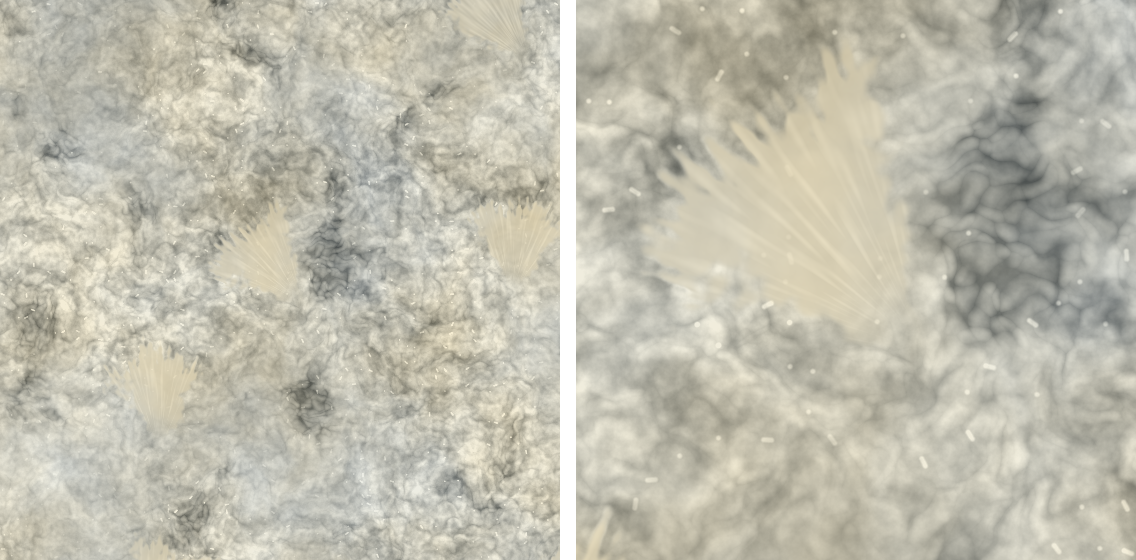
Left, the full canvas; right, a detail of the centre.
This texture is drawn by a Shadertoy shader. Its source:

```glsl
#define BASE_TONE 0.758
#define BROAD_CONTRAST 0.13
#define CLUMP_CONTRAST 0.15
#define GRAIN_CONTRAST 0.10
#define PIT_DEPTH 0.24
#define FAN_GRID 2.7
#define FAN_SHARE 0.5
#define LUMP_SCALE 36.0
#define WARMTH 0.09
#define SPARKLE_SCALE 75.0

const vec3 SNOW_TINT = vec3(0.008, 0.0, -0.055);
const vec3 WARM_SHIFT = vec3(0.35, 0.0, -0.65);
const vec2 LIGHT = vec2(0.12, 0.2);

vec2 hash2(vec2 p) {
    vec3 q = fract(p.xyx * vec3(0.1031, 0.1030, 0.0973));
    q += dot(q, q.yzx + 33.33);
    return fract((q.xx + q.yz) * q.zy);
}

vec2 gradient(vec2 cell) {
    float a = 6.2832 * hash2(cell).x;
    return vec2(cos(a), sin(a));
}

float noise(vec2 p) {
    vec2 i = floor(p), f = fract(p);
    vec2 u = f * f * f * (f * (f * 6.0 - 15.0) + 10.0);
    vec2 e = vec2(0.0, 1.0);
    float low = mix(dot(gradient(i), f), dot(gradient(i + e.yx), f - e.yx), u.x);
    float high = mix(dot(gradient(i + e), f - e), dot(gradient(i + e.yy), f - e.yy), u.x);
    return mix(low, high, u.y);
}

float fbm(vec2 p) {
    float sum = 0.0, amp = 1.0;
    for (int i = 0; i < 5; i++) {
        sum += amp * noise(p);
        p = mat2(1.6, 1.2, -1.2, 1.6) * p + 17.3;
        amp *= 0.52;
    }
    return sum;
}

// Rounded snow lumps of mixed size
float lumps(vec2 p) {
    vec2 cell = floor(p);
    float top = 0.0;
    for (int y = -1; y <= 1; y++)
    for (int x = -1; x <= 1; x++) {
        vec2 id = cell + vec2(x, y);
        vec2 d = p - id - hash2(id);
        float radius = 0.5 + 0.45 * hash2(id + 51.0).x;
        top = max(top, 1.0 - dot(d, d) / (radius * radius));
    }
    return top;
}

// Frost fans: x = cover, y = rib relief, z = shaded rim
vec3 frostFans(vec2 p) {
    vec2 cell = floor(p);
    vec3 fan = vec3(0.0);
    for (int y = -1; y <= 1; y++)
    for (int x = -1; x <= 1; x++) {
        vec2 id = cell + vec2(x, y);
        vec2 pick = hash2(id + 7.0);
        if (pick.x > FAN_SHARE) continue;
        vec2 d = p - id - 0.2 - 0.6 * hash2(id + 23.0);
        float tilt = 1.57 + 1.8 * (pick.y - 0.5);
        vec2 axis = vec2(cos(tilt), sin(tilt));
        float a = atan(dot(d, vec2(-axis.y, axis.x)), dot(d, axis));
        float r = length(d);
        float edge = 0.48 + 0.14 * noise(vec2(a * 4.0, pick.y * 40.0))
                   + 0.09 * noise(vec2(a * 22.0, r * 6.0)) + 0.06 * noise(d * 30.0);
        float spread = abs(a) + 0.35 * noise(d * 6.0 + id) + 0.2 * noise(d * 28.0);
        float wedge = 1.0 - smoothstep(0.42, 0.58, spread);
        float cover = wedge * smoothstep(0.03, 0.2, r) * (1.0 - smoothstep(edge - 0.05, edge, r));
        float ribs = noise(vec2(a * 24.0, r * 7.0) + id * 9.0);
        float rim = wedge * smoothstep(edge - 0.02, edge + 0.02, r)
                  * (1.0 - smoothstep(edge, edge + 0.17, r));
        fan = max(fan, vec3(cover, 0.0, rim));
        fan.y += cover * ribs;
    }
    return fan;
}

// Tiny ice glints and short crystal needles
float sparkles(vec2 p) {
    vec2 id = floor(p), pick = hash2(id + 91.0);
    vec2 d = fract(p) - 0.35 - 0.3 * hash2(id + 13.0);
    float a = 6.2832 * pick.y;
    vec2 dir = vec2(cos(a), sin(a));
    d -= dir * clamp(dot(d, dir), -0.18, 0.18) * step(0.06, pick.x);
    return step(pick.x, 0.11) * (1.0 - smoothstep(0.04, 0.17, length(d)));
}

void mainImage(out vec4 fragColor, in vec2 fragCoord) {
    vec2 p = fragCoord / min(iResolution.x, iResolution.y);
    vec2 q = p + 0.035 * vec2(fbm(p * 6.0), fbm(p * 6.0 + 40.0));
    vec2 fine = q + 0.012 * vec2(noise(p * 45.0), noise(p * 45.0 + 60.0));

    // Masks for crusted snow, dark hollows and fans
    float crust = smoothstep(-0.3, 0.25, noise(p * 3.2 + 5.0) + 0.2 * noise(p * 14.0));
    float pit = smoothstep(0.2, 0.6, -fbm(q * vec2(6.0, 5.0) + 31.0));
    vec3 fan = frostFans(p * FAN_GRID + 3.0);
    float open = 1.0 - 0.8 * fan.x;

    // Lumpy relief lit from the upper right
    vec2 lumpPos = fine * LUMP_SCALE;
    float lump = lumps(lumpPos);
    float relief = lump - lumps(lumpPos + LIGHT);
    float small = lumps(fine * LUMP_SCALE * 2.3 + 8.0);

    float tone = BASE_TONE + BROAD_CONTRAST * fbm(q * 3.5 + 11.0);
    float rough = mix(0.55, 1.1, crust) * open;
    tone += rough * CLUMP_CONTRAST * fbm(q * 19.0 + 70.0);
    tone += rough * (0.09 * (lump - 0.6) + 0.07 * relief + 0.07 * (small - 0.6));
    tone += GRAIN_CONTRAST * mix(0.6, 1.0, crust) * open * fbm(p * 85.0);
    tone -= PIT_DEPTH * pit * open * (1.25 - 0.6 * small);
    tone -= 0.13 * fan.z * smoothstep(-0.2, 0.3, noise(p * 24.0));
    tone = mix(tone, 0.81 + 0.3 * (tone - BASE_TONE), 0.75 * fan.x) + 0.09 * fan.y;
    tone += 0.13 * sparkles(p * SPARKLE_SCALE) * (0.4 + crust + pit) * open;
    tone = clamp(tone, 0.3, 0.93);

    // Cream highlights against cool grey shade
    float warm = WARMTH * (fbm(q * 4.0 + 83.0) + 0.5 * fan.x) + 0.12 * (tone - BASE_TONE);
    fragColor = vec4(tone + SNOW_TINT + WARM_SHIFT * warm, 1.0);
}
```
